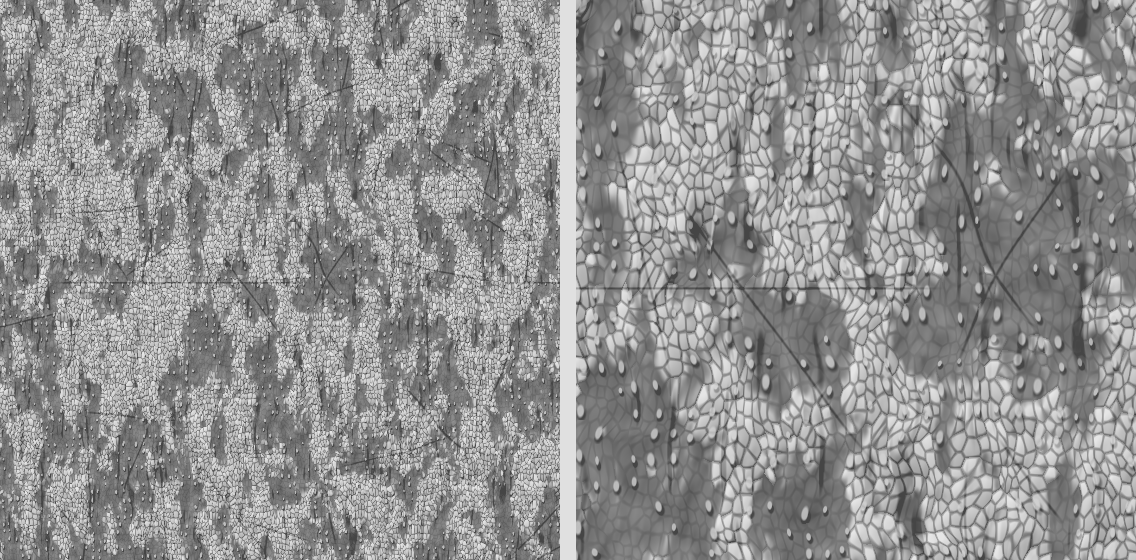
Left: the whole. Right: its middle third, enlarged.
Reproduce this texture procedurally as a Shadertoy shader.

```glsl
// Weathered grey surface: crackled pale flakes in vertical streaks, with droplets and scratches.

const float GROUND_TONE = 0.475;
const float FLAKE_TONE = 0.775;
const float CRACK_DEPTH = 0.27;
const vec2 FLAKE_FREQ = vec2(40.0, 17.0);
const vec2 CELL_FREQ = vec2(175.0, 105.0);
const vec2 DROP_FREQ = vec2(88.0, 70.0);
const float DROP_CHANCE = 0.42;
const int SCRATCH_COUNT = 64;
const float SCRATCH_WIDTH = 0.0008;
const float SCRATCH_DEPTH = 0.2;
const float SEAM_HEIGHT = 0.495;

float hash(vec2 p) {
    return fract(sin(dot(p, vec2(127.1, 311.7))) * 43758.5453);
}

vec2 hash2(vec2 p) {
    return vec2(hash(p), hash(p + 57.3));
}

float noise(vec2 p) {
    vec2 i = floor(p);
    vec2 f = fract(p);
    f = f * f * (3.0 - 2.0 * f);
    return mix(mix(hash(i), hash(i + vec2(1, 0)), f.x),
               mix(hash(i + vec2(0, 1)), hash(i + vec2(1, 1)), f.x), f.y);
}

float fbm(vec2 p) {
    float sum = 0.0;
    float amp = 0.5;
    for (int i = 0; i < 4; i++) {
        sum += amp * noise(p);
        p = mat2(1.9, 0.3, -0.3, 1.9) * p + 17.7;
        amp *= 0.56;
    }
    return sum;
}

// Height of the flaked layer: above zero is flake, below is bare ground
float flakeHeight(vec2 p) {
    vec2 bend = vec2(noise(p * 9.0), noise(p * 9.0 + 31.0)) - 0.5;
    float broad = noise(p * vec2(7.0, 4.0) + 5.0) - 0.5;
    return fbm((p + 0.035 * bend) * FLAKE_FREQ) - 0.51 + 0.13 * broad;
}

// x: distance to the crack, y: cell random, z: slope across the cell
vec3 crackle(vec2 p) {
    vec2 base = floor(p);
    float near = 9.0;
    float second = 9.0;
    vec2 id = base;
    vec2 toCentre = vec2(0);
    for (int y = -1; y <= 1; y++) {
        for (int x = -1; x <= 1; x++) {
            vec2 cell = base + vec2(x, y);
            vec2 d = cell + 0.1 + 0.8 * hash2(cell) - p;
            float dist = length(d);
            if (dist < near) {
                second = near;
                near = dist;
                id = cell;
                toCentre = d;
            } else {
                second = min(second, dist);
            }
        }
    }
    return vec3(second - near, hash(id + 9.1), dot(toCentre, vec2(0.5, -0.8)));
}

// x: bright bead, y: dark shadow under it
vec2 droplets(vec2 p) {
    vec2 q = p * DROP_FREQ;
    vec2 id = floor(q);
    vec2 d = fract(q) - 0.35 - 0.3 * hash2(id + 3.0);
    float present = step(hash(id + 71.0), DROP_CHANCE);
    float size = mix(0.13, 0.27, hash(id + 23.0));
    float bead = 1.0 - smoothstep(0.6, 1.1, length(d * vec2(1.15, 0.8)) / size);
    float shade = 1.0 - smoothstep(0.6, 1.3, length((d + vec2(-0.07, 0.16)) * vec2(1.0, 0.9)) / size);
    return present * vec2(bead, shade * (1.0 - bead));
}

// Thin bent lines, mostly upright
float scratches(vec2 p, float pixel) {
    float ink = 0.0;
    p += 0.012 * (vec2(noise(p * 14.0), noise(p * 14.0 + 40.0)) - 0.5);
    for (int i = 0; i < SCRATCH_COUNT; i++) {
        vec2 seed = vec2(float(i), 4.7);
        float spread = hash(seed + 2.0) < 0.6 ? 0.5 : 3.0;
        float angle = 1.5708 + spread * (hash(seed + 5.0) - 0.5);
        vec2 dir = vec2(cos(angle), sin(angle));
        vec2 d = p - hash2(seed);
        float halfLength = mix(0.03, 0.12, hash(seed + 8.0));
        float along = abs(dot(d, dir)) / halfLength;
        float across = abs(d.x * dir.y - d.y * dir.x);
        float line = 1.0 - smoothstep(0.0, SCRATCH_WIDTH + pixel, across);
        ink = max(ink, line * (1.0 - smoothstep(0.6, 1.0, along)));
    }
    return ink;
}

void mainImage(out vec4 fragColor, in vec2 fragCoord) {
    vec2 p = fragCoord / iResolution.y;
    float pixel = 1.0 / iResolution.y;

    // Crackled flakes over the ground, with ragged edges
    vec2 wobble = vec2(noise(p * 45.0), noise(p * 45.0 + 12.0)) - 0.5;
    vec3 cell = crackle((p + 0.01 * wobble) * CELL_FREQ);
    float height = flakeHeight(p);
    float flake = smoothstep(-0.06, 0.07, height + 0.09 * (cell.y - 0.5));
    float relief = height - flakeHeight(p + vec2(-0.001, 0.003));
    float crack = 1.0 - smoothstep(0.03, 0.33, cell.x);

    float ground = GROUND_TONE + 0.12 * (noise(p * vec2(120.0, 80.0)) - 0.5) - 0.05 * crack;
    float top = FLAKE_TONE + 0.17 * (cell.y - 0.5) + 0.1 * cell.z - CRACK_DEPTH * crack;
    float tone = mix(ground, top, flake) + clamp(0.7 * relief, -0.13, 0.13);

    // Beads, upright hairlines, scratches and the level seam
    vec2 drop = droplets(p + 0.006 * wobble);
    tone = mix(tone, 0.83, 0.75 * drop.x) - 0.2 * drop.y;
    tone -= 0.17 * smoothstep(0.74, 0.92, noise((p + 0.006 * wobble) * vec2(230.0, 26.0)));
    tone -= SCRATCH_DEPTH * scratches(p, pixel);
    float seam = 1.0 - smoothstep(0.0, 0.0006 + pixel, abs(p.y - SEAM_HEIGHT));
    tone -= 0.2 * seam * smoothstep(0.25, 0.6, noise(vec2(p.x * 12.0, 2.0)));

    fragColor = vec4(vec3(clamp(tone, 0.27, 0.9)), 1.0);
}
```
